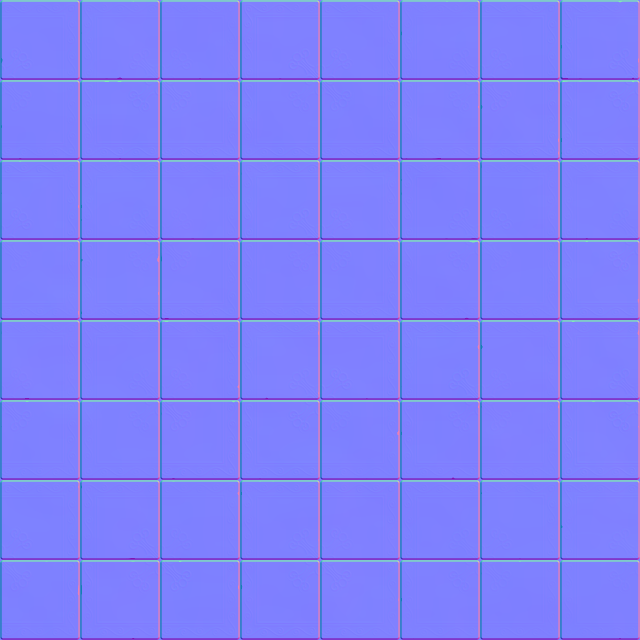
This texture map is drawn by a WebGL 2 fragment shader. Its source:

```glsl
#version 300 es
precision highp float;
// Tangent-space normal map of an 8 by 8 floor of bevelled square tiles.
// Every 2 by 2 tiles share a faint relief, a scroll frame around a rosette,
// whose slope is taken by finite differences and added to soft undulation.
uniform vec2 u_resolution;
out vec4 fragColor;

const float TILES = 8.0;
const float TAU = 6.2831853;

float hash(vec2 p) {
    return fract(sin(dot(p, vec2(127.1, 311.7))) * 43758.5453);
}

// Value noise that wraps after "period" lattice cells.
float wrapNoise(vec2 uv, float period) {
    vec2 p = uv * period, i = floor(p), f = fract(p);
    f = f * f * f * (f * (f * 6.0 - 15.0) + 10.0);
    float a = hash(mod(i, period));
    float b = hash(mod(i + vec2(1, 0), period));
    float c = hash(mod(i + vec2(0, 1), period));
    float d = hash(mod(i + vec2(1, 1), period));
    return mix(mix(a, b, f.x), mix(c, d, f.x), f.y);
}

float ridge(float dist) {
    return exp(-dist * dist / 0.00012);
}

// Spiral line of the given pitch, fading out at the radius.
float curl(vec2 p, float radius, float pitch) {
    float r = length(p);
    float turn = fract(r / pitch - atan(p.y, p.x) / TAU) - 0.5;
    return ridge(turn * pitch) * (1.0 - smoothstep(radius - 0.01, radius + 0.01, r));
}

// Straight mouldings with a waving vine and curls between them.
float frameRelief(vec2 a) {
    float inset = 1.0 - max(a.x, a.y);
    float s = min(a.x, a.y) * 5.0;
    float side = mod(floor(s), 2.0) * 2.0 - 1.0;
    float v = (inset - 0.105) * side;
    float vine = ridge(v - 0.048 * sin(fract(s) * TAU * 0.5));
    float leaf = curl(vec2((fract(s) - 0.5) * 0.2, v + 0.008), 0.045, 0.035);
    float scroll = max(vine, leaf) * smoothstep(0.03, 0.05, inset)
                 * (1.0 - smoothstep(0.16, 0.175, inset));
    return ridge(inset - 0.215) + 0.7 * ridge(inset - 0.183) + 0.75 * scroll;
}

// Diagonal stems, side arcs and curls, mirrored eight ways.
float rosetteRelief(vec2 a) {
    vec2 k = vec2(min(a.x, a.y), max(a.x, a.y));
    float r = length(k);
    float stem = ridge((k.y - k.x) * 0.7 - 0.012) * (1.0 - smoothstep(0.31, 0.35, r));
    float bud = ridge(length(k - 0.285) - 0.05);
    float arc = ridge(length(k - vec2(0.05, 0.3)) - 0.14)
              * smoothstep(0.06, 0.09, k.x) * (1.0 - smoothstep(0.31, 0.34, k.y));
    float scroll = curl(k - vec2(0.19, 0.34), 0.075, 0.05);
    float petal = ridge(length(k - vec2(0.0, 0.13)) - 0.055);
    return max(max(stem, bud), max(max(arc, scroll), petal));
}

float relief(vec2 g) {
    vec2 a = abs(mod(g + vec2(1, 0), 2.0) - 1.0);
    return frameRelief(a) + rosetteRelief(a);
}

float undulation(vec2 uv) {
    return wrapNoise(uv, 12.0) + 0.3 * wrapNoise(uv + 0.37, 28.0);
}

void main() {
    vec2 uv = gl_FragCoord.xy / u_resolution;
    vec2 g = uv * TILES;
    vec2 id = mod(floor(g), TILES);
    vec2 p = fract(g) - 0.5;
    float pixel = TILES / min(u_resolution.x, u_resolution.y);

    // Worn ornament, with its own strength in each tile
    vec2 e = vec2(0.007, 0.0);
    vec2 slope = vec2(relief(g + e.xy) - relief(g - e.xy),
                      relief(g + e.yx) - relief(g - e.yx));
    float wear = mix(0.025, 0.05, hash(id + 3.7))
               * mix(0.6, 1.1, wrapNoise(uv + 0.19, 24.0));
    vec2 n = -slope * wear;

    // Broad surface waves and a slight tilt per tile
    vec2 s = vec2(0.004, 0.0);
    n -= 0.11 * vec2(undulation(uv + s.xy) - undulation(uv - s.xy),
                     undulation(uv + s.yx) - undulation(uv - s.yx));
    n += 0.016 * (vec2(hash(id + 11.3), hash(id + 27.9)) - 0.5) + vec2(-0.004, 0.008);
    vec3 face = vec3(n, sqrt(max(1.0 - dot(n, n), 0.0))) * 0.5 + 0.5;

    // Rounded tile edge: depth inside it and its outward direction
    vec2 q = abs(p) - 0.46;
    float depth = 0.04 - length(max(q, 0.0)) - min(max(q.x, q.y), 0.0);
    vec2 outward = sign(p) * max(q, 0.0) / max(length(max(q, 0.0)), 0.0001);

    // Bevel strip, filtered over one pixel, with a few small chips
    float chip = 0.014 * smoothstep(0.9, 1.0, wrapNoise(uv, 96.0));
    float high = min(depth + 0.5 * pixel, 0.020 + chip);
    float low = max(depth - 0.5 * pixel, 0.004);
    float cover = clamp((high - low) / pixel, 0.0, 1.0);
    vec3 bevel = vec3(0.5 + 0.42 * outward, 0.70);

    fragColor = vec4(mix(face, bevel, cover), 1.0);
}
```
